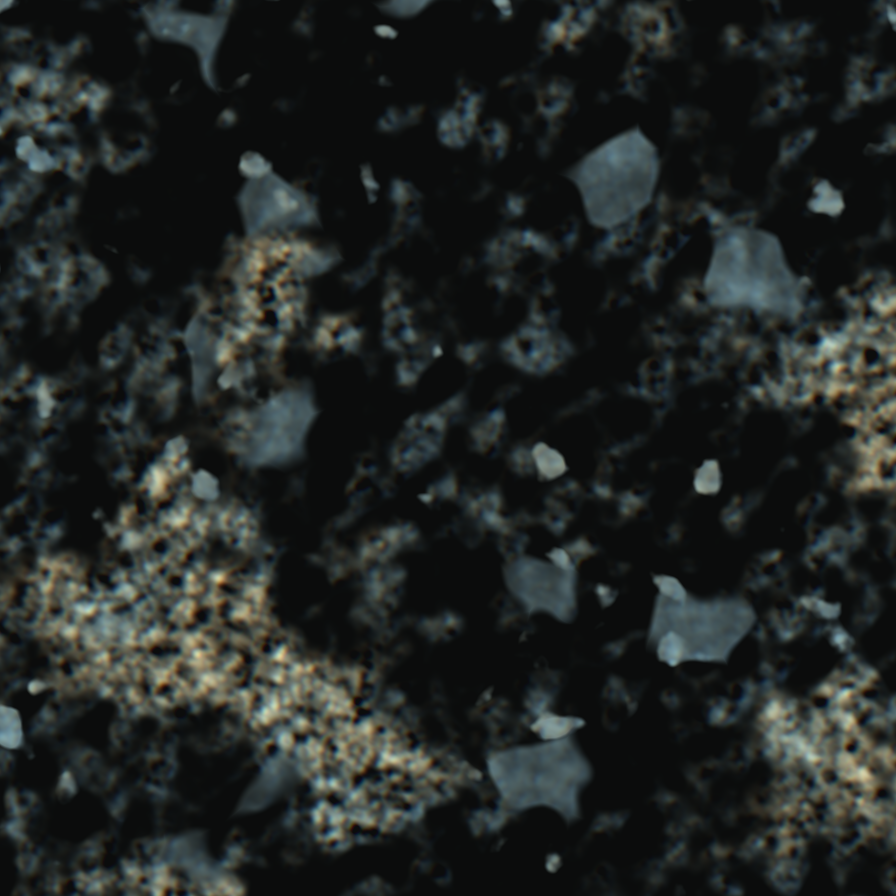
Reproduce this texture procedurally as a WebGL 2 fragment shader.

```glsl
#version 300 es
precision highp float;

#define GRAIN_SCALE 74.0
#define GRAIN_CONTRAST 0.27
#define CLUMP_SCALE 6.0
#define CLUMP_LIGHT 0.33
#define VEIN_WIDTH 0.10
#define HAZE_LIGHT 0.20
#define FLAKE_SCALE 11.0
#define FLAKE_SHARE 0.07
#define FLAKE_LIGHT 0.33
#define CHIP_LIGHT 0.42
#define FRINGE 0.0016

uniform vec2 u_resolution;
out vec4 fragColor;

const vec3 GROUND = vec3(0.042, 0.048, 0.047);
const vec3 WARM = vec3(1.06, 1.02, 0.82);
const vec3 COOL = vec3(0.86, 1.01, 0.98);
const vec3 BLUE = vec3(0.80, 1.02, 1.08);

vec3 hash3(vec2 cell, float seed) {
    vec3 q = fract((cell.xyx + seed * 17.3) * vec3(0.1031, 0.1030, 0.0973));
    q += dot(q, q.yxz + 33.33);
    return fract((q.xxy + q.yzz) * q.zyx);
}

// Soft round spots of random sign, one per cell
float spots(vec2 p, float seed) {
    vec2 cell = floor(p);
    float sum = 0.0;
    for (int j = -1; j <= 1; j++) {
        for (int i = -1; i <= 1; i++) {
            vec2 c = cell + vec2(i, j);
            vec3 h = hash3(c, seed);
            vec2 d = c + h.xy - p;
            float k = max(0.0, 1.0 - dot(d, d));
            sum += (2.0 * h.z - 1.0) * k * k;
        }
    }
    return sum;
}

// Cellular noise: x = distance to the border, y = random value of the cell
vec2 cells(vec2 p, float seed) {
    vec2 cell = floor(p);
    float nearest = 9.0, second = 9.0, id = 0.0;
    for (int j = -1; j <= 1; j++) {
        for (int i = -1; i <= 1; i++) {
            vec2 c = cell + vec2(i, j);
            vec3 h = hash3(c, seed);
            float d = length(c + h.xy - p);
            if (d < nearest) {
                second = nearest;
                nearest = d;
                id = h.z;
            } else {
                second = min(second, d);
            }
        }
    }
    return vec2(second - nearest, id);
}

float grain(vec2 p) {
    return spots(p * GRAIN_SCALE, 1.0) + 0.6 * spots(p * GRAIN_SCALE * 1.85, 2.0);
}

void main() {
    vec2 p = gl_FragCoord.xy / u_resolution.y;

    // Irregular outlines
    vec2 warp = vec2(spots(p * 22.0, 3.0), spots(p * 22.0, 4.0));
    vec2 w = p + 0.014 * warp;

    // Fine grain with slight colour fringes
    vec2 shift = FRINGE * vec2(1.0, -0.7);
    vec3 g = vec3(grain(p - shift), grain(p), grain(p + shift));

    // Winding vein that gathers the bright clumps
    float path = 0.27 + 0.16 * (1.0 - w.y) * cos(12.6 * (w.y - 0.13));
    float across = (w.x - path) / VEIN_WIDTH;
    float vein = exp(-across * across);
    float rough = spots(w * CLUMP_SCALE, 5.0) + 0.5 * spots(w * CLUMP_SCALE * 2.3, 6.0)
                + 0.3 * spots(p * CLUMP_SCALE * 5.0, 7.0);
    float region = 0.85 * vein + 0.75 * rough - 0.25;
    float clump = smoothstep(0.18, 0.75, region);

    // Dim slanted mottling in the dark ground
    vec2 slant = mat2(0.8, 0.6, -0.6, 0.8) * p * vec2(1.0, 1.0);
    float mottle = spots(slant * vec2(36.0, 25.0), 8.0) + 0.5 * spots(p * 52.0, 9.0);
    float haze = smoothstep(-0.1, 1.1, mottle + 0.45 * rough + 0.1);

    // Smooth angular flakes and small bright chips
    vec2 flakeCell = cells(w * FLAKE_SCALE, 10.0);
    float flake = smoothstep(0.03, 0.28, flakeCell.x) * step(1.0 - FLAKE_SHARE, flakeCell.y);
    flake *= 0.8 + 0.4 * spots(p * 30.0, 11.0);
    float chip = smoothstep(0.8, 1.2, spots(w * 26.0, 12.0) + 0.12 * g.y);

    // Light of each part
    float hue = smoothstep(-0.6, 0.5, spots(p * 13.0, 13.0));
    vec3 clumpTint = mix(COOL, WARM, 0.25 + 0.75 * hue);
    vec3 hazeTint = mix(BLUE, COOL, hue);
    float patches = 1.0 + 0.3 * spots(p * 19.0, 14.0);
    vec3 clumpLight = clumpTint * max(vec3(0.0), CLUMP_LIGHT * patches + GRAIN_CONTRAST * g);
    vec3 hazeLight = hazeTint * HAZE_LIGHT * haze * max(vec3(0.0), 0.75 + 0.75 * g);
    vec3 flakeLight = BLUE * FLAKE_LIGHT * max(vec3(0.0), 1.0 + 0.18 * g);
    vec3 chipLight = mix(BLUE, WARM, 0.4 * hue) * CHIP_LIGHT * max(vec3(0.0), 1.0 + 0.25 * g);

    vec3 color = GROUND + mix(hazeLight, clumpLight, clump);
    color = mix(color, GROUND + flakeLight, flake * (1.0 - clump));
    color = mix(color, GROUND + chipLight, chip * (1.0 - 0.6 * clump));
    fragColor = vec4(clamp(color, 0.0, 1.0), 1.0);
}
```
